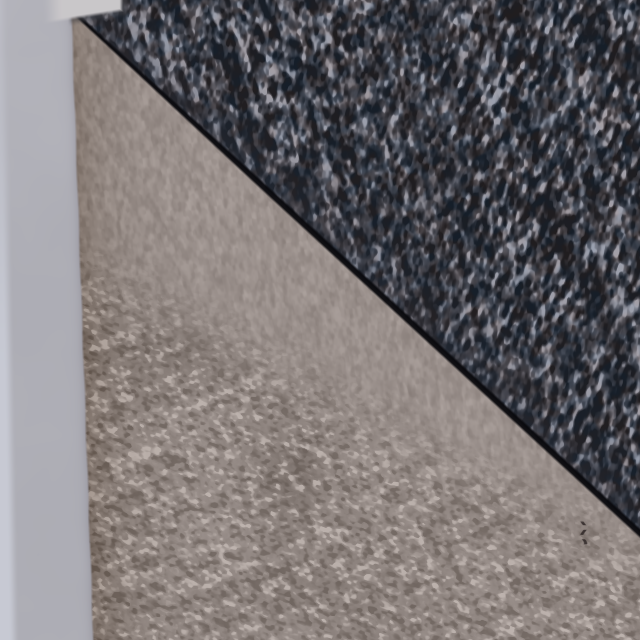
Write a three.js fragment shader that draws this texture.

```glsl
// A pale wall, a worn concrete wedge and a dark flecked carpet split by a diagonal seam.
// Straight edges are signed distances; the grain is soft cellular noise stretched
// along a direction, and the broad stains are layered sines.

varying vec2 vUv;

const vec2 SEAM_TOP = vec2(0.130, 0.967);
const vec2 SEAM_END = vec2(1.0, 0.167);
const float SEAM_HALF_WIDTH = 0.0048;
const float WALL_FOOT = 0.146;   // wall edge at the bottom
const float WALL_LEAN = 0.035;   // how far the edge moves left going up
const float SOFT = 0.0025;       // edge smoothing
const float CELL_FALLOFF = 4.5;  // higher gives harder cell borders

const vec3 WALL = vec3(0.68, 0.68, 0.71);
const vec3 WALL_LIGHT = vec3(0.79, 0.80, 0.84);
const vec3 CAP = vec3(0.79, 0.78, 0.79);
const vec3 CONCRETE = vec3(0.605, 0.565, 0.548);
const vec3 CONCRETE_DARK = vec3(0.36, 0.32, 0.295);
const vec3 CONCRETE_GLINT = vec3(0.79, 0.75, 0.73);
const vec3 CARPET_DARK = vec3(0.105, 0.115, 0.14);
const vec3 CARPET_MID = vec3(0.31, 0.315, 0.35);
const vec3 CARPET_GLINT = vec3(0.66, 0.66, 0.70);
const vec3 SEAM = vec3(0.035, 0.035, 0.05);

vec3 hash3(vec2 p) {
  vec3 q = vec3(dot(p, vec2(127.1, 311.7)), dot(p, vec2(269.5, 183.3)), dot(p, vec2(419.2, 371.9)));
  return fract(sin(q) * 43758.5);
}

// Soft cellular noise: random cell values blended by distance, 0 to 1.
float cells(vec2 p) {
  vec2 base = floor(p);
  float total = 0.0, weight = 0.0;
  for (int j = -1; j <= 1; j++) {
    for (int i = -1; i <= 1; i++) {
      vec2 cell = base + vec2(float(i), float(j));
      vec3 h = hash3(cell);
      vec2 d = cell + 0.15 + 0.7 * h.xy - p;
      float w = exp(-CELL_FALLOFF * dot(d, d));
      total += w * h.z;
      weight += w;
    }
  }
  return total / weight;
}

// Cells of the given size, turned counterclockwise by an angle.
float grain(vec2 p, vec2 size, float angle) {
  float c = cos(angle), s = sin(angle);
  return cells(vec2(c * p.x + s * p.y, c * p.y - s * p.x) / size);
}

// Broad stains, about -1 to 1.
float stains(vec2 p) {
  float sum = 0.0, amp = 0.5;
  for (int i = 0; i < 4; i++) {
    p = vec2(0.8 * p.x - 0.6 * p.y, 0.6 * p.x + 0.8 * p.y) * 1.7 + 1.3;
    sum += amp * sin(p.x + 1.2 * sin(p.y)) * cos(p.y * 0.8);
    amp *= 0.7;
  }
  return sum;
}

float spot(vec2 p, vec2 center, vec2 radius) {
  vec2 d = (p - center) / radius;
  return exp(-dot(d, d));
}

vec3 carpet(vec2 p, float seamDist) {
  // Tufts lean left on one side and right on the other.
  float leftTufts = grain(p, vec2(0.0085, 0.018), 0.32);
  float rightTufts = grain(p + 5.3, vec2(0.0085, 0.018), -0.38);
  float large = mix(leftTufts, rightTufts, smoothstep(0.45, 0.80, p.x + 0.08 * stains(p * 6.0)));
  float fine = grain(p + 3.7, vec2(0.0055, 0.010), -0.1);
  float v = 0.5 + 1.35 * (mix(large, fine, 0.42) - 0.5);
  vec3 col = mix(CARPET_DARK, CARPET_MID, smoothstep(0.22, 0.74, v));
  col = mix(col, CARPET_GLINT, 0.9 * smoothstep(0.60, 0.95, v));
  col += 0.05 * (grain(p, vec2(0.012), 0.6) - 0.5) * vec3(1.0, -0.1, -0.9);
  // The pile is calmer beside the seam.
  return mix(col, vec3(0.20, 0.21, 0.25), 0.4 * exp(-seamDist / 0.04));
}

vec3 concrete(vec2 p, float wallDist) {
  float stain = stains(p * 5.0);
  float rough = smoothstep(-0.06, 0.14, 0.69 - 0.52 * p.x - p.y + 0.03 * stain);
  float streaks = grain(p, vec2(0.007, 0.015), 0.12) - 0.5;
  float dust = grain(p + 2.9, vec2(0.005, 0.008), 0.2) - 0.5;
  float coarse = grain(p, vec2(0.0145, 0.0085), -0.45);
  float fine = grain(p + 8.1, vec2(0.0075, 0.005), -0.35);
  float v = 0.5 + 1.35 * (mix(coarse, fine, 0.5) - 0.5);

  vec3 col = CONCRETE + (0.085 * streaks + 0.06 * dust) * (1.0 - 0.5 * rough);
  float stainAmount = 0.12 + 0.12 * stain
    + 0.22 * spot(p, vec2(0.30, 0.45), vec2(0.11, 0.05))
    + 0.25 * spot(p, vec2(0.46, 0.24), vec2(0.06, 0.07))
    + 0.18 * spot(p, vec2(0.49, 0.09), vec2(0.10, 0.05));
  col = mix(col, CONCRETE_DARK, rough * clamp(stainAmount, 0.0, 0.45));
  col = mix(col, CONCRETE_DARK, rough * 0.55 * smoothstep(0.50, 0.10, v));
  col = mix(col, CONCRETE_GLINT, rough * 0.75 * smoothstep(0.55, 0.92, v));
  // Tan shade gathers along the wall.
  col -= vec3(0.085, 0.095, 0.11) * exp(-max(wallDist, 0.0) / 0.05);

  // A short broken scratch.
  float scratchX = p.x - 0.912 - 0.003 * sin(p.y * 260.0);
  float scratch = smoothstep(0.004, 0.001, abs(scratchX)) * smoothstep(0.022, 0.018, abs(p.y - 0.165));
  scratch *= smoothstep(-0.5, 0.3, sin(p.y * 420.0));
  return mix(col, vec3(0.16, 0.13, 0.13), 0.8 * scratch);
}

vec3 wall(vec2 p, float wallDist) {
  vec3 col = WALL + 0.02 * smoothstep(0.4, 1.0, p.y) + 0.008 * stains(p * 7.0);
  float strip = 0.021 - 0.018 * p.y;
  float stripLight = mix(0.9, 0.35, smoothstep(0.4, 0.95, p.y));
  col = mix(col, WALL_LIGHT, stripLight * smoothstep(0.010, -0.007, p.x - strip));
  return col - vec3(0.07, 0.075, 0.07) * exp(min(wallDist, 0.0) / 0.006);
}

void main() {
  vec2 p = vUv;
  vec2 along = normalize(SEAM_END - SEAM_TOP);
  float seamDist = dot(p - SEAM_TOP, vec2(-along.y, along.x));
  float wallDist = p.x - WALL_FOOT + WALL_LEAN * p.y + 0.0006 * sin(p.y * 45.0);

  vec3 col = mix(concrete(p, wallDist), carpet(p, max(seamDist, 0.0)), smoothstep(-SOFT, SOFT, seamDist));
  float halfWidth = SEAM_HALF_WIDTH * mix(0.55, 1.0, smoothstep(0.13, 0.45, p.x));
  col = mix(col, SEAM, 0.95 * smoothstep(SOFT, -SOFT, abs(seamDist) - halfWidth));
  col = mix(col, wall(p, wallDist), smoothstep(SOFT, -SOFT, wallDist));

  // Bright cap over the corner with a shaded underside.
  float capDist = max(p.x - 0.190, 0.972 + 0.16 * (p.x - 0.115) - p.y);
  float capFade = smoothstep(0.065, 0.10, p.x);
  col = mix(col, vec3(0.28, 0.28, 0.30), 0.6 * smoothstep(0.014, 0.0, capDist) * smoothstep(0.105, 0.115, p.x));
  col = mix(col, CAP, capFade * smoothstep(0.004, -0.004, capDist));
  gl_FragColor = vec4(clamp(col, 0.0, 1.0), 1.0);
}
```
